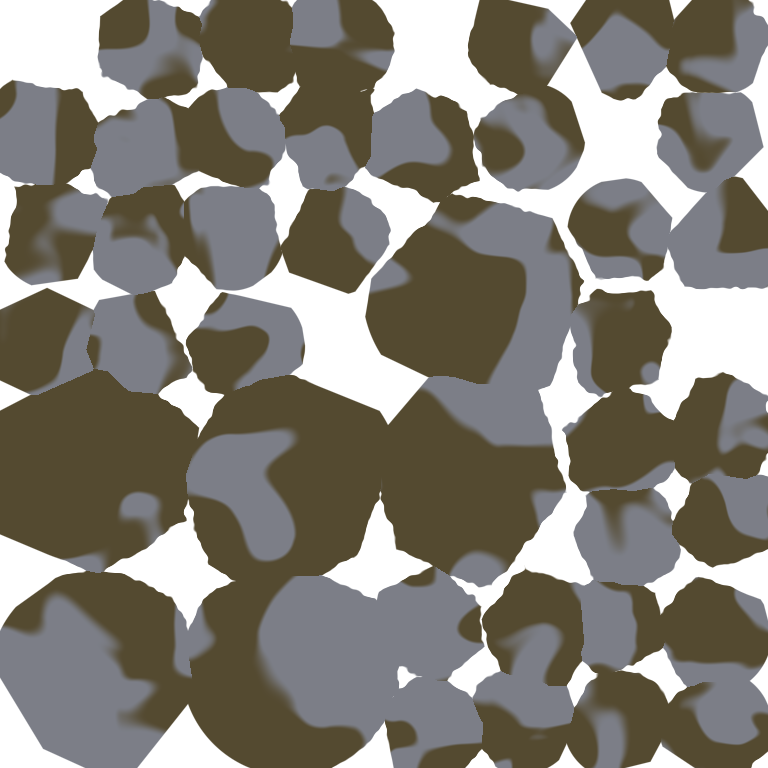
A three.js fragment shader for this pattern:

```glsl
varying vec2 vUv;

float hash(vec2 p) {
  return fract(sin(dot(p, vec2(127.1, 311.7))) * 43758.545);
}

float noise(vec2 p) {
  vec2 i = floor(p), f = fract(p);
  f = f * f * (3.0 - 2.0 * f);
  return mix(mix(hash(i), hash(i + vec2(1.0, 0.0)), f.x),
             mix(hash(i + vec2(0.0, 1.0)), hash(i + 1.0), f.x), f.y);
}

// Coarse cells that hold one large patch; the others are split in four
bool isLarge(vec2 cell) {
  return max(cell.x, cell.y) < 1.5 || (cell.x == 2.0 && abs(cell.y - 1.5) < 1.0);
}

// Signed distance to an irregular polygon with clipped corners
float patchShape(vec2 p, float size, vec2 seed) {
  float sides = 5.0 + floor(hash(seed + 3.1) * 2.99);
  float turn = hash(seed + 5.7) * 6.2832;
  float d = length(p) - size * (1.08 + 0.3 * hash(seed + 8.3));
  for (int k = 0; k < 7; k++) {
    float side = float(k);
    if (side >= sides) break;
    vec2 key = seed + vec2(side * 1.7, side * 4.3);
    float angle = turn + 6.2832 * (side + 0.5 * hash(key)) / sides;
    float reach = size * (0.86 + 0.32 * hash(key + 9.2));
    d = max(d, dot(p, vec2(cos(angle), sin(angle))) - reach);
  }
  return d;
}

// Two-tone blotches with soft borders
float blotches(vec2 p, vec2 seed, float scale) {
  vec2 q = p * scale + seed * 7.31;
  q += 0.9 * (vec2(noise(q * 0.9 + 31.0), noise(q * 0.9 + 67.0)) - 0.5);
  float n = 0.85 * noise(q) + 0.15 * noise(q * 2.1 + 13.0);
  return smoothstep(0.485, 0.565, n);
}

void main() {
  vec2 uv = vUv;
  float nearest = 1.0;
  float blotchScale = 13.0;
  vec2 owner = vec2(0.0);

  // Ragged rims, on some stretches only
  float ragged = smoothstep(0.35, 0.6, noise(uv * 8.0 + 4.0));
  float rim = ragged * (0.008 * (noise(uv * 45.0) - 0.5) + 0.005 * (noise(uv * 120.0) - 0.5));

  // Large patches first, then small ones; the deepest patch wins
  for (int level = 0; level < 2; level++) {
    bool small = level == 1;
    float count = small ? 8.0 : 4.0;
    for (int j = -1; j <= 1; j++) {
      for (int i = -1; i <= 1; i++) {
        vec2 cell = floor(uv * count) + vec2(float(i), float(j));
        if (min(cell.x, cell.y) < 0.0 || max(cell.x, cell.y) >= count) continue;
        vec2 parent = small ? floor(cell * 0.5) : cell;
        if (isLarge(parent) == small) continue;

        vec2 seed = cell + (small ? 23.7 : 2.3);
        float dropChance = cell.y > 6.5 && cell.x < 4.5 ? 0.6 : 0.06;
        if (small && hash(seed + 1.9) < dropChance) continue;

        vec2 jitter = vec2(hash(seed + 11.3), hash(seed + 17.9)) - 0.5;
        vec2 center = (cell + 0.5 + jitter * (small ? 0.22 : 0.06)) / count;
        float d = patchShape(uv - center, small ? 0.065 : 0.124, seed) + rim;
        if (d < nearest) {
          nearest = d;
          owner = seed;
          blotchScale = small ? 16.0 : 12.0;
        }
      }
    }
  }

  vec3 olive = vec3(0.33, 0.29, 0.19);
  vec3 slate = vec3(0.485, 0.495, 0.53);
  vec3 camo = mix(olive, slate, blotches(uv, owner, blotchScale));
  float cover = 1.0 - smoothstep(-0.001, 0.001, nearest);
  gl_FragColor = vec4(mix(vec3(1.0), camo, cover), 1.0);
}
```
